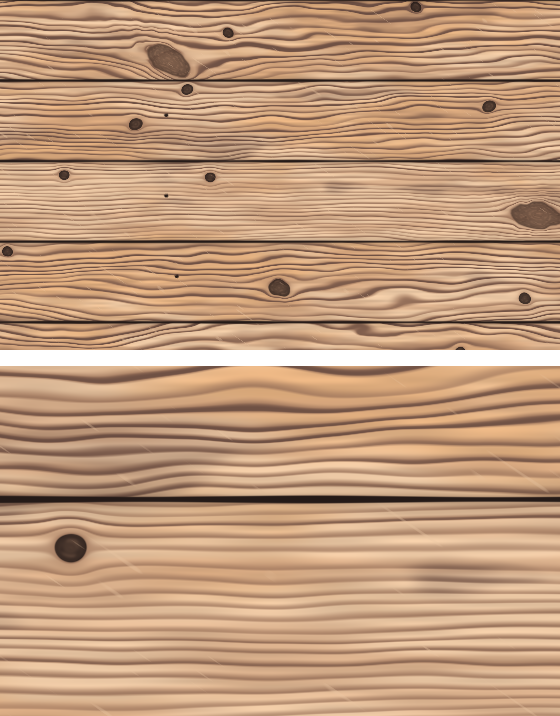
Top, the full canvas; bottom, a detail of the centre.
Give the GLSL for this texture, as a WebGL 1 fragment shader.

```glsl
precision highp float;

uniform vec2 u_resolution;

#define PLANK_HEIGHT 0.2302
#define SEAM_WIDTH 0.0032
#define RINGS 13.0
#define NAIL_X 0.475
#define PALE vec3(0.92, 0.78, 0.64)
#define HONEY vec3(0.89, 0.69, 0.50)
#define TAN vec3(0.79, 0.61, 0.47)
#define BROWN vec3(0.62, 0.46, 0.36)
#define DARK vec3(0.40, 0.29, 0.25)
#define GAP vec3(0.14, 0.10, 0.09)

float hash(vec2 p) {
  p = fract(p * vec2(0.1031, 0.1137));
  p += dot(p, p.yx + 33.33);
  return fract((p.x + p.y) * p.x * 7.31);
}

float noise(vec2 p) {
  vec2 cell = floor(p), f = fract(p);
  f = f * f * (3.0 - 2.0 * f);
  float low = mix(hash(cell), hash(cell + vec2(1.0, 0.0)), f.x);
  float high = mix(hash(cell + vec2(0.0, 1.0)), hash(cell + vec2(1.0)), f.x);
  return mix(low, high, f.y);
}

float fbm(vec2 p) {
  float sum = 0.0, gain = 0.53;
  for (int i = 0; i < 4; i++) {
    sum += gain * noise(p);
    p = p * 2.03 + 17.1;
    gain *= 0.5;
  }
  return sum;
}

vec2 rotate(vec2 p, float angle) {
  float c = cos(angle), s = sin(angle);
  return vec2(c * p.x - s * p.y, s * p.x + c * p.y);
}

// Late wood darkens slowly, then stops at a crisp edge
float ringLine(float phase) {
  return smoothstep(0.3, 0.8, phase) * (1.0 - smoothstep(0.82, 1.0, phase));
}

void main() {
  vec2 p = gl_FragCoord.xy / u_resolution.y;
  float pixel = 1.0 / u_resolution.y;
  float board = (1.0 - p.y) / PLANK_HEIGHT;
  float row = floor(board), v = fract(board);
  float fine = exp(-2.0 * (row - 2.0) * (row - 2.0));
  vec2 local = vec2(p.x, v * PLANK_HEIGHT);
  vec2 seed = vec2(row * 19.7 + 5.0, row * 31.3 + 8.0);

  // Knots push the grain aside like stones in a stream
  float bend = 0.0, knot = 0.0, halo = 0.0, knotTone = 0.0;
  for (int i = 0; i < 3; i++) {
    float slot = float(i);
    float shiftX = 0.45 + 0.45 * cos(0.905 * row + 2.1 * slot);
    float centerV = 0.42 + 0.33 * cos(1.2 * row + 1.6 * slot);
    float large = pow(0.5 + 0.5 * cos(1.2 * row + 1.94 * slot), 8.0);
    float radius = 0.017 + 0.058 * large;
    vec2 d = local - vec2((slot + shiftX) * 0.533, centerV * PLANK_HEIGHT);
    vec2 e = rotate(d, -0.5 * cos(2.5 * row)) * vec2(1.0, 1.15 + 0.85 * large);
    float q = length(e) / radius + 0.25 * (noise(d * 45.0 + seed) - 0.5);
    bend += d.y / max(q * q, 1.0);
    float inside = 1.0 - smoothstep(0.9, 1.05, q);
    float coils = 0.5 + 0.5 * cos(q * (12.0 + 20.0 * large));
    float fleck = noise(e * 160.0 + seed);
    float core = mix(0.75, 0.35, large);
    knotTone = mix(knotTone, core + 0.3 * coils * (fleck - 0.7) + 0.25 * q * q, inside);
    knot = max(knot, inside);
    halo = max(halo, exp(-2.5 * max(q - 1.0, 0.0)));
  }

  // Growth rings bent by knots and broad noise
  float rings = (local.y - bend) / PLANK_HEIGHT * (RINGS + 7.0 * fine);
  float sway = fbm(vec2(p.x * 1.7, v * 1.1) + seed) - 0.5;
  rings += mix(8.0, 4.0, fine) * sway;
  rings += 0.7 * noise(vec2(p.x * 7.0, v * 5.0) + seed);
  rings += 0.8 * noise(vec2(rings * 0.6, row * 7.0));
  float ringSeed = hash(vec2(floor(rings) + 60.0, row + 3.0));
  float fade = noise(vec2(p.x * 4.0, floor(rings) * 3.7 + 90.0));
  float line = ringLine(fract(rings));
  float strength = (0.45 + 0.45 * ringSeed + 0.4 * fade) * mix(1.0, 0.72, fine);

  // Mottled wood with fibers drawn along the board
  float patches = fbm(vec2(p.x * 3.0, v * 2.5) + seed.yx);
  float fiber = noise(vec2(p.x * 14.0, p.y * 150.0));
  float streak = noise(vec2(p.x * 5.0, p.y * 65.0) + 40.0);
  vec3 color = mix(HONEY, PALE, smoothstep(0.3, 0.68, patches + 0.15 * fine));
  color = mix(color, TAN, 0.55 * smoothstep(0.35, 0.85, streak));
  color *= 0.93 + 0.13 * fiber;

  // Ring ink, with smoky stains on some boards
  float ink = clamp(line * strength, 0.0, 1.0);
  color = mix(color, BROWN, min(ink * 1.25, 1.0));
  color = mix(color, DARK, smoothstep(0.5, 1.1, ink) * 0.9);
  float stain = fbm(vec2(p.x * 3.5, v * 4.0 + 0.6 * sway) + seed + 70.0);
  color = mix(color, DARK, 0.6 * smoothstep(0.63, 0.82, stain) * (0.4 + 0.6 * line));

  // Knot hearts
  color = mix(color, BROWN, 0.45 * halo * (1.0 - knot));
  vec3 heart = mix(BROWN, GAP, clamp(knotTone, 0.0, 1.0));
  color = mix(color, heart, knot * 0.92);

  // One nail hole on each middle board
  vec2 nail = local - vec2(NAIL_X + 0.03 * step(2.5, row), 0.43 * PLANK_HEIGHT);
  float nailEdge = length(nail * vec2(0.8, 1.0)) + 0.003 * noise(nail * 300.0 + 50.0);
  float hole = 1.0 - smoothstep(0.006 - pixel, 0.006 + pixel, nailEdge);
  color = mix(color, GAP, hole * step(0.5, row) * step(row, 3.5));

  // Pale scratches and dark gaps between boards
  float scratch = noise(rotate(p, 0.6) * vec2(18.0, 170.0) + 30.0);
  color = mix(color, PALE, 0.35 * smoothstep(0.9, 0.98, scratch));
  float edge = min(v, 1.0 - v) * PLANK_HEIGHT;
  float gap = SEAM_WIDTH * (0.55 + 0.8 * noise(vec2(p.x * 6.0, floor(board + 0.5) * 9.0)));
  color *= 1.0 - 0.25 * exp(-edge * 160.0);
  color = mix(GAP, color, smoothstep(gap - pixel, gap + pixel, edge));

  gl_FragColor = vec4(color, 1.0);
}
```
